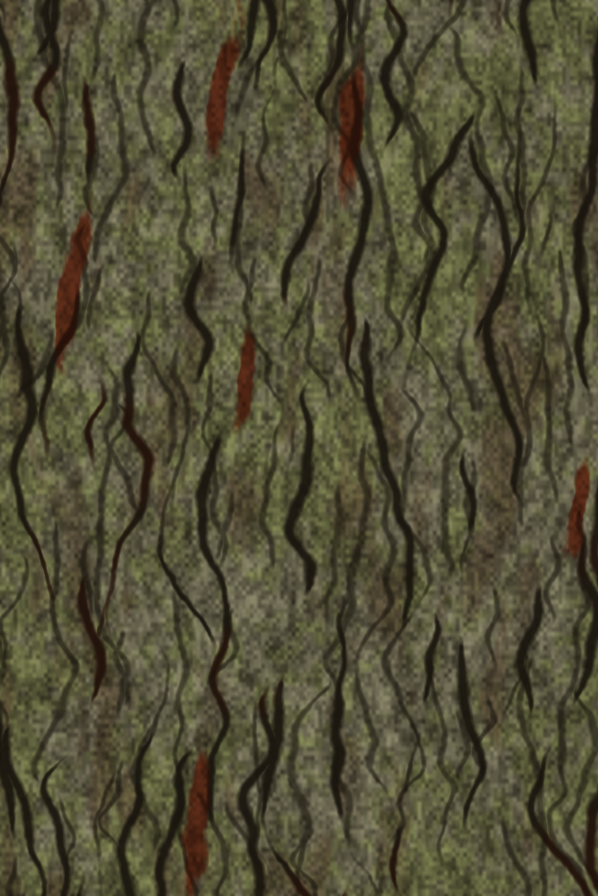
A Shadertoy shader for this texture:

```glsl
// Mossy tree bark: olive plates split by dark, wandering vertical cracks and a few rusty scars.

const vec3 SHADOW = vec3(0.095, 0.080, 0.052);
const vec3 MOSS   = vec3(0.445, 0.460, 0.285);
const vec3 LICHEN = vec3(0.465, 0.450, 0.355);
const vec3 UMBER  = vec3(0.340, 0.270, 0.190);
const vec3 RUST   = vec3(0.270, 0.105, 0.050);

float hash(vec2 p) {
    return fract(sin(dot(p, vec2(127.1, 311.7))) * 43758.5453);
}

// Smooth value noise in 0..1
float noise(vec2 p) {
    vec2 cell = floor(p);
    vec2 f = fract(p);
    f = f * f * (3.0 - 2.0 * f);
    float low  = mix(hash(cell), hash(cell + vec2(1.0, 0.0)), f.x);
    float high = mix(hash(cell + vec2(0.0, 1.0)), hash(cell + vec2(1.0, 1.0)), f.x);
    return mix(low, high, f.y);
}

float fbm(vec2 p) {
    float sum = 0.0;
    float amp = 0.53;
    for (int i = 0; i < 4; i++) {
        sum += amp * noise(p);
        p = p * 2.03 + 17.3;
        amp *= 0.5;
    }
    return sum;
}

// Column-wise cracks that wander sideways, swell, thin out and stop
float cracks(vec2 p, float spacing, float halfWidth, float bend, float soft, float seed) {
    float column = floor(p.x / spacing);
    float mask = 0.0;
    for (int i = -2; i <= 2; i++) {
        float id = column + float(i);
        float key = id * 7.31 + seed;
        float shift = hash(vec2(key, seed)) * 30.0;
        float wander = noise(vec2(key, p.y * bend + shift)) - 0.5;
        wander += 0.35 * (noise(vec2(key + 3.0, p.y * bend * 3.0 + shift)) - 0.5);
        float centre = (id + 0.5 + 1.9 * wander) * spacing;
        float swell = smoothstep(0.30, 0.78, noise(vec2(key + 5.0, p.y * bend * 1.3 + shift)));
        float width = halfWidth * swell;
        float line = 1.0 - smoothstep(width * 0.35, width + soft, abs(p.x - centre));
        mask = max(mask, line * smoothstep(0.0, 0.3, swell));
    }
    return mask;
}

// Sparse upright scars with ragged edges, one candidate per grid cell
float scars(vec2 p, vec2 grid, float chance) {
    vec2 base = floor(p / grid);
    float mask = 0.0;
    for (int y = -1; y <= 1; y++) {
        for (int x = -1; x <= 1; x++) {
            vec2 id = base + vec2(x, y);
            float present = step(hash(id + 41.0), chance);
            vec2 offset = vec2(hash(id + 2.7), hash(id + 9.1));
            vec2 d = p - (id + 0.2 + 0.6 * offset) * grid;
            float size = mix(0.5, 1.0, hash(id + 5.5));
            d.x -= d.y * 0.15;
            float radius = length(d / (size * vec2(0.016, 0.095)));
            radius += 0.9 * (fbm(p * vec2(70.0, 28.0)) - 0.5);
            mask = max(mask, present * (1.0 - smoothstep(0.65, 1.05, radius)));
        }
    }
    return mask;
}

void mainImage(out vec4 fragColor, in vec2 fragCoord) {
    vec2 uv = fragCoord / iResolution.y;

    // Small sideways warp keeps crack edges rough
    vec2 p = uv;
    p.x += 0.007 * (fbm(uv * vec2(55.0, 38.0)) - 0.5);
    p.x += 0.022 * (noise(uv * vec2(7.0, 9.0)) - 0.5);

    float deep = cracks(p, 0.046, 0.0062, 7.0, 0.0032, 3.0);
    float fine = cracks(p + 0.37, 0.031, 0.0032, 11.0, 0.0034, 19.0);
    float scar = scars(p, vec2(0.17, 0.25), 0.28);

    // Plate relief: broad lumps, upright fibres and grit
    float lumps  = fbm(p * vec2(42.0, 22.0)) - 0.5;
    float fibres = noise(p * vec2(125.0, 58.0) + 8.0) - 0.5;
    float grit   = noise(uv * vec2(235.0, 195.0)) - 0.5;
    float tone = 0.77 + 0.50 * lumps + 0.42 * fibres + 0.52 * grit;
    tone *= 1.0 - 0.58 * fine;
    tone *= 1.0 - 0.92 * deep;

    // Moss, grey lichen and bare brown drift across the plates
    float drift = fbm(uv * vec2(13.0, 9.0) + 4.0);
    float speck = noise(uv * vec2(90.0, 70.0) + 31.0);
    vec3 plate = mix(MOSS, LICHEN, smoothstep(0.35, 0.68, 0.6 * drift + 0.4 * speck));
    float bare = smoothstep(0.54, 0.74, fbm(p * vec2(34.0, 9.0) + 60.0));
    plate = mix(plate, UMBER, 0.6 * bare);

    vec3 color = mix(SHADOW, plate, clamp(tone, 0.0, 1.2));

    // Rust fills the scars and stains parts of the cracks
    float stain = deep * smoothstep(0.62, 0.78, noise(uv * vec2(11.0, 8.0) + 90.0));
    vec3 rust = RUST * (0.55 + 0.75 * clamp(tone, 0.0, 1.0));
    color = mix(color, rust, max(0.88 * scar, 0.5 * stain));

    fragColor = vec4(color, 1.0);
}
```
